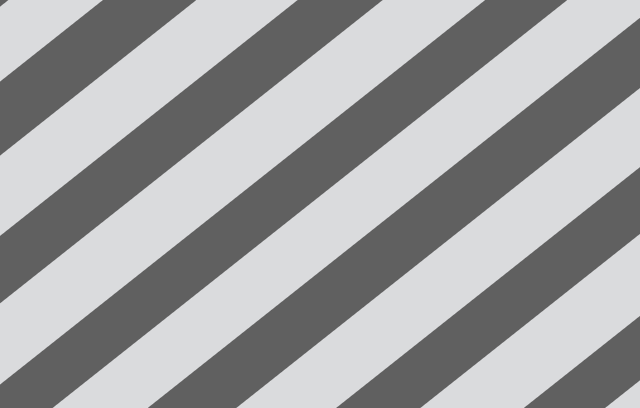
Give the GLSL for this pattern, as a Shadertoy shader.

```glsl
// Broad dark diagonal stripes rising to the right over pale grey, slightly uneven in width.

const vec3  LIGHT = vec3(0.855, 0.859, 0.867);
const vec3  DARK  = vec3(0.376, 0.376, 0.376);
const float ASPECT = 1.5738;        // canvas width in canvas heights
const float SLOPE  = 0.790;         // rise of each stripe per unit across
const float PITCH  = 0.35984;       // vertical distance between stripes
const float OFFSET = 0.01639;       // lower edge of the first stripe, from the top left
const float STRIPE_WIDTH = 0.1660;  // mean stripe height, measured vertically
const float TAPER = 0.00184;        // width lost from one stripe to the next
const vec2  WIDTH_WAVES = vec2(0.00697, 0.0039);
const vec2  EDGE_WAVES  = vec2(0.00615, 0.00246);
const int   STRIPES = 7;
const float PI = 3.14159;

// Lower edge of stripe k, with a slow drift
float lowerEdge(float k) {
    vec2 waves = sin(PI * k / vec2(6.0, 3.0));
    return OFFSET + PITCH * k + dot(EDGE_WAVES, waves);
}

// Hand-cut variation in stripe width
float stripeWidth(float k) {
    vec2 waves = cos(PI * vec2((k - 1.0) * 2.0 / 3.0, (k - 5.0) * 0.5));
    return STRIPE_WIDTH - TAPER * (k - 3.5) + dot(WIDTH_WAVES, waves);
}

void mainImage(out vec4 fragColor, in vec2 fragCoord) {
    vec2 uv = fragCoord / iResolution.xy;
    float across = 1.0 - uv.y + SLOPE * ASPECT * uv.x;

    // Signed distance to the nearest stripe
    float d = 1.0;
    for (int i = 0; i < STRIPES; i++) {
        float k = float(i);
        float halfWidth = 0.5 * stripeWidth(k);
        d = min(d, abs(across - lowerEdge(k) + halfWidth) - halfWidth);
    }
    d /= length(vec2(SLOPE, 1.0));

    // Edge smoothing over one pixel
    float ink = clamp(0.5 - d * iResolution.y, 0.0, 1.0);
    fragColor = vec4(mix(LIGHT, DARK, ink), 1.0);
}
```
